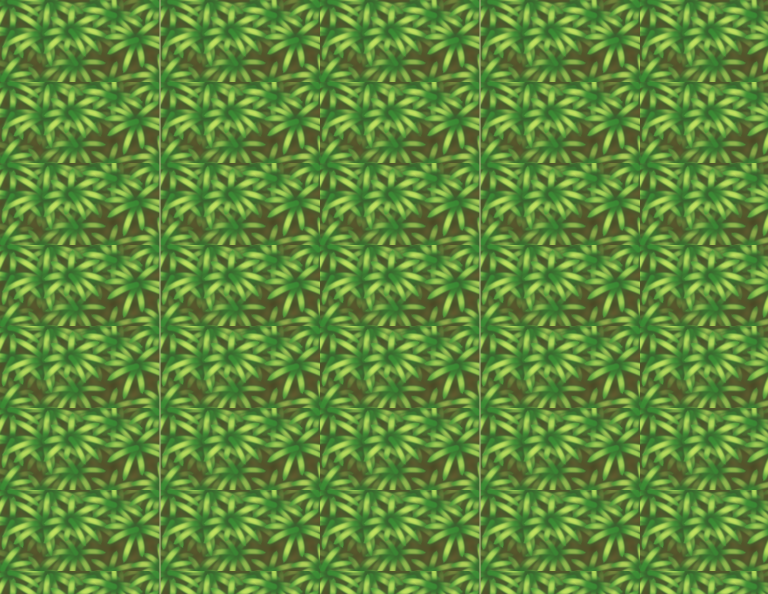
Write a Shadertoy shader that draws this pattern.

```glsl
// Tiled jungle floor: drooping grass rosettes over brown soil, cut off at each tile border.

const vec2 TILES = vec2(4.8, 7.28);    // repeats across and down
const float TILE_ASPECT = 1.961;       // tile width in tile heights
const int PLANTS = 14;
const int BACK_PLANTS = 6;

const vec3 SOIL = vec3(0.35, 0.33, 0.17);
const vec3 SHADE = vec3(0.23, 0.37, 0.18);
const vec3 LEAF = vec3(0.23, 0.54, 0.20);
const vec3 LEAF_TIP = vec3(0.32, 0.62, 0.24);
const vec3 LEAF_LIGHT = vec3(0.77, 0.89, 0.38);
const vec3 STONE = vec3(0.46, 0.48, 0.36);
const vec3 SEAM = vec3(0.62, 0.68, 0.46);

// Plant centre (tile heights, y down) and reach, ordered back to front
const vec3 plants[PLANTS] = vec3[PLANTS](
    vec3(1.35, 1.02, 0.36), vec3(0.50, 1.03, 0.38), vec3(1.15, 0.08, 0.32),
    vec3(0.93, 0.78, 0.44), vec3(1.98, 0.95, 0.34), vec3(0.62, 0.06, 0.36),
    vec3(1.40, 0.19, 0.37), vec3(0.03, 0.98, 0.42), vec3(0.12, 0.02, 0.40),
    vec3(0.15, 0.40, 0.43), vec3(1.94, 0.06, 0.35), vec3(0.55, 0.41, 0.47),
    vec3(0.87, 0.38, 0.40), vec3(1.67, 0.49, 0.47));

float hash(vec2 p) {
    vec3 q = fract(vec3(p.xyx) * 0.1031);
    q += dot(q, q.yzx + 33.33);
    return fract((q.x + q.y) * q.z);
}

float cornerSlope(vec2 cell, vec2 offset) {
    float a = 6.2832 * hash(cell);
    return dot(vec2(cos(a), sin(a)), offset);
}

float gradientNoise(vec2 p) {
    vec2 i = floor(p), f = fract(p), u = f * f * (3.0 - 2.0 * f);
    vec2 e = vec2(1.0, 0.0);
    return mix(mix(cornerSlope(i, f), cornerSlope(i + e, f - e), u.x),
               mix(cornerSlope(i + e.yx, f - e.yx), cornerSlope(i + 1.0, f - 1.0), u.x), u.y);
}

// Bent tapered blade from the origin: x = distance, y = place along, z = place across
vec3 blade(vec2 p, vec2 dir, float len, float bend, float halfWidth) {
    vec2 q = vec2(dot(p, dir), dot(p, vec2(-dir.y, dir.x)));
    float t = clamp(q.x / len, 0.0, 1.0);
    float slope = 2.0 * bend * t;
    float across = (q.y - bend * len * t * t) / sqrt(1.0 + slope * slope);
    float w = halfWidth * (0.7 + 0.4 * t) * sqrt(1.02 - pow(t, 4.0));
    return vec3(length(vec2(q.x - t * len, across)) - w, t, across / w);
}

// Green at the root, bright along the arch, green again at the tip
vec3 bladeColor(float t, float across, float gloss) {
    vec3 base = mix(LEAF, LEAF_TIP, t);
    float glow = smoothstep(0.22, 0.55, t) * (1.0 - smoothstep(0.66, 0.98, t));
    float rim = 1.0 - 0.5 * across * across;
    return mix(base, LEAF_LIGHT, glow * rim * gloss);
}

// Paints one rosette with shaded, overlapping blades over the colour below
vec3 paintPlant(vec3 color, vec2 p, float reach, float seed, float opacity, float px) {
    float count = 7.0 + floor(3.0 * hash(vec2(seed, 4.7)));
    for (float i = 0.0; i < count; i++) {
        float r = hash(vec2(seed * 3.1, i + 1.3));
        float s = hash(vec2(i * 2.7 + 5.1, seed + 8.2));
        float angle = 6.2832 * (i + 0.6 * r) / count + seed;
        vec2 ray = vec2(cos(angle), 0.8 * sin(angle));
        float len = reach * mix(0.78, 1.1, s) * length(ray);
        vec2 dir = normalize(ray);
        float bend = 0.34 * dir.x + 0.3 * (r - 0.5);
        vec3 b = blade(p, dir, len, bend, mix(0.038, 0.05, r));
        float shadow = 1.0 - smoothstep(0.0, 0.07, b.x);
        color = mix(color, SHADE, 0.4 * shadow * opacity);
        float cover = 1.0 - smoothstep(-0.012 - px, 0.008 + px, b.x);
        color = mix(color, bladeColor(b.y, b.z, mix(0.7, 1.0, s)), cover * opacity);
    }
    return color;
}

vec3 ground(vec2 p) {
    vec3 color = SOIL * (1.0 + 0.22 * gradientNoise(p * 9.0));
    float stone = length((p - vec2(0.63, 0.23)) / vec2(0.12, 0.08));
    return mix(color, STONE, 1.0 - smoothstep(0.7, 1.1, stone));
}

void mainImage(out vec4 fragColor, in vec2 fragCoord) {
    vec2 uv = fragCoord / iResolution.xy;
    vec2 grid = vec2(uv.x, 1.0 - uv.y) * TILES;
    vec2 p = fract(grid) * vec2(TILE_ASPECT, 1.0);
    float px = 0.5 * TILES.y / iResolution.y;
    vec3 color = ground(p);

    // Faded undergrowth
    for (int i = 0; i < BACK_PLANTS; i++) {
        float k = float(i);
        vec2 c = vec2((k + 0.5) / float(BACK_PLANTS) * TILE_ASPECT, hash(vec2(k, 6.4)));
        color = paintPlant(color, p - c, 0.3, k + 40.0, 0.35, px);
    }

    // Foreground rosettes, clearer towards the front
    for (int i = 0; i < PLANTS; i++) {
        float depth = float(i) / float(PLANTS - 1);
        float opacity = mix(0.65, 1.0, smoothstep(0.0, 0.5, depth));
        color = paintPlant(color, p - plants[i].xy, plants[i].z, float(i) * 1.7, opacity, px);
    }

    // Pale hairline on every second column border
    float seamDist = abs(mod(grid.x, 2.0) - 1.0) * TILE_ASPECT;
    color = mix(color, SEAM, 0.7 * (1.0 - smoothstep(0.004, 0.006 + 2.0 * px, seamDist)));
    fragColor = vec4(color, 1.0);
}
```
